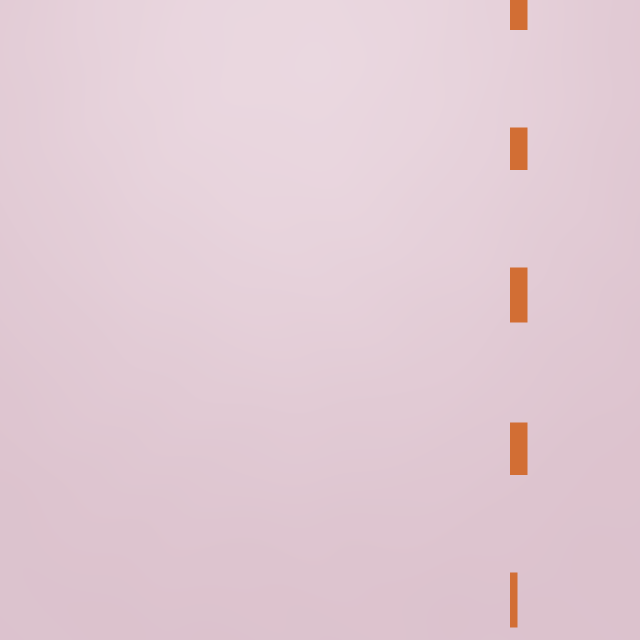
This background is drawn by a WebGL 1 fragment shader. Its source:

```glsl
precision highp float;
// Draws a soft pink glow with a column of orange dashes on the right.
uniform vec2 u_resolution;

const vec3 PINK_LIGHT = vec3(0.918, 0.845, 0.877);
const vec3 PINK_DEEP = vec3(0.863, 0.762, 0.806);
const vec3 ORANGE = vec3(0.825, 0.43, 0.205);
const float UNIT = 1.0 / 256.0;

// Smooth coverage of the interval from lo to hi.
float band(float x, float lo, float hi, float blur) {
  return clamp((x - lo) / blur + 0.5, 0.0, 1.0)
       * clamp((hi - x) / blur + 0.5, 0.0, 1.0);
}

float box(vec2 p, vec2 corner, vec2 size, vec2 blur) {
  vec2 end = corner + size;
  return band(p.x, corner.x, end.x, blur.x) * band(p.y, corner.y, end.y, blur.y);
}

// Faint layered waves that break up the gradient.
float ripple(vec2 p) {
  return sin(p.x * 23.0 + 2.0 * sin(p.y * 11.0))
       * sin(p.y * 19.0 + 1.5 * sin(p.x * 13.0));
}

vec3 backdrop(vec2 p, vec2 center) {
  float distanceOut = length((p - center) * vec2(1.15, 1.0));
  vec3 color = mix(PINK_LIGHT, PINK_DEEP, smoothstep(0.0, 1.0, distanceOut));
  return color + 0.0015 * ripple(p);
}

// Dashes rise from the bottom; the lowest is narrow, the upper two shorter.
float dashColumn(vec2 p, float left, vec2 blur) {
  float cover = 0.0;
  for (int i = 0; i < 5; i++) {
    float k = float(i);
    float bottom = 5.0 + 61.0 * k - 5.0 * step(3.5, k);
    float height = 22.0 - mod(k, 2.0) - 4.0 * step(2.5, k);
    float width = mix(3.0, 7.0, step(0.5, k));
    cover = max(cover, box(p, vec2(left, bottom) * UNIT, vec2(width, height) * UNIT, blur));
  }
  return cover;
}

void main() {
  vec2 p = gl_FragCoord.xy / u_resolution;
  vec3 color = backdrop(p, vec2(0.46, 0.93));
  color = mix(color, ORANGE, dashColumn(p, 204.0, 1.0 / u_resolution));
  gl_FragColor = vec4(color, 1.0);
}
```
